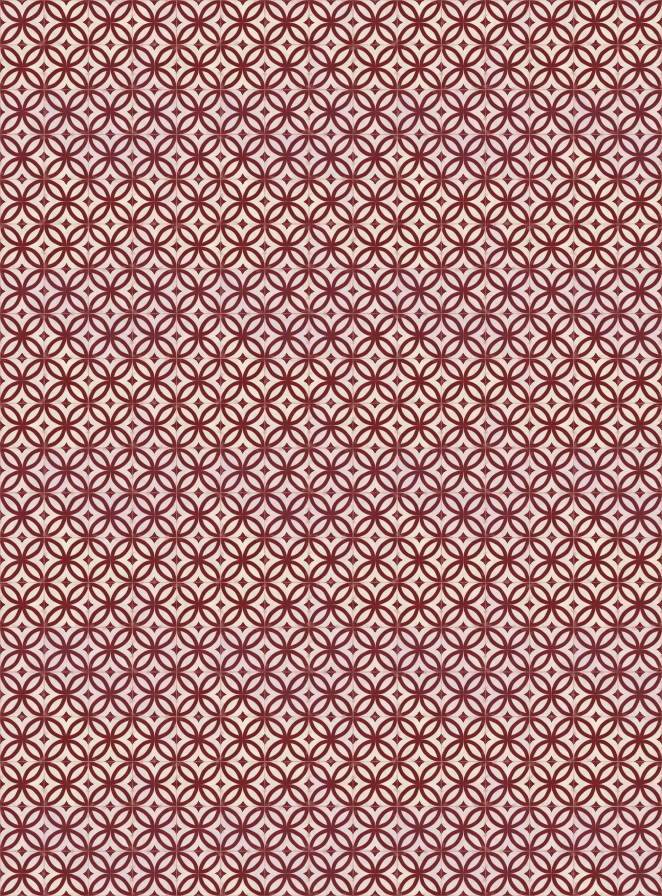
Give the GLSL for this pattern, as a Shadertoy shader.

```glsl
const vec2 TILES = vec2(15.0, 20.0);     // tiles across and down
const float PANEL = 4.0;                 // tiles after which the wear repeats
const float CIRCLE_RADIUS = 0.508;       // lengths below are in tile widths
const float BAND_WIDTH = 0.086;
const float DIAMOND_SIZE = 0.125;
const float GROUT_HALF_WIDTH = 0.013;
const float EDGE_WOBBLE = 0.012;
const float GROUT_STRENGTH = 0.62;
const float CHIP_STRENGTH = 0.45;
const float MOTTLE = 0.10;

const vec3 RED_WARM = vec3(0.445, 0.135, 0.145);
const vec3 RED_COOL = vec3(0.450, 0.175, 0.205);
const vec3 CREAM_WARM = vec3(0.925, 0.875, 0.820);
const vec3 CREAM_COOL = vec3(0.890, 0.810, 0.815);
const vec3 GROUT = vec3(0.760, 0.560, 0.530);

float hash(vec2 p) {
    vec3 q = fract(vec3(p.xyx) * 0.1031);
    q += dot(q, q.yzx + 33.33);
    return fract((q.x + q.y) * q.z);
}

// Gradient noise in about -0.7..0.7, wrapping after `period` cells
float gradientAt(vec2 cell, vec2 offset, float period) {
    float angle = 6.2832 * hash(mod(cell, period) + 0.17 * period);
    return dot(vec2(cos(angle), sin(angle)), offset);
}

float noise(vec2 p, float period) {
    vec2 i = floor(p), f = p - i;
    vec2 u = f * f * f * (f * (f * 6.0 - 15.0) + 10.0);
    vec2 e = vec2(1.0, 0.0);
    float low = mix(gradientAt(i, f, period),
                    gradientAt(i + e.xy, f - e.xy, period), u.x);
    float high = mix(gradientAt(i + e.yx, f - e.yx, period),
                     gradientAt(i + e.xx, f - e.xx, period), u.x);
    return mix(low, high, u.y);
}

// Noise with `frequency` cells per tile, repeating with the panel
float wear(vec2 p, float frequency) {
    return noise(p * frequency, PANEL * frequency);
}

float cover(float dist, float pixel) {
    return 1.0 - smoothstep(-0.7 * pixel, 0.7 * pixel, dist);
}

// Small concave diamond about the origin
float diamond(vec2 p) {
    p = abs(p);
    return 0.75 * (p.x + p.y + 0.5 * min(p.x, p.y) - DIAMOND_SIZE);
}

// Red glaze coverage: hollow diagonal petals and diamonds on the tile edges
float redGlaze(vec2 p, float pixel) {
    vec2 m = abs(fract(p) - 0.5);
    vec2 sideX = m - vec2(0.5, 0.0);
    vec2 sideY = m - vec2(0.0, 0.5);
    float petal = max(length(sideX), length(sideY)) - CIRCLE_RADIUS;
    float band = max(petal, -(petal + BAND_WIDTH));
    float stud = min(diamond(sideX), diamond(sideY));
    return cover(min(band, stud), pixel);
}

void mainImage(out vec4 fragColor, in vec2 fragCoord) {
    vec2 p = fragCoord / iResolution.xy * TILES;
    float pixel = TILES.y / iResolution.y;

    // Hand-cut edges
    vec2 wobble = vec2(wear(p, 5.0), wear(p + 1.37, 5.0));
    float red = redGlaze(p + EDGE_WOBBLE * wobble, pixel);

    // Tint drifts over the panel and jumps a little from tile to tile
    vec2 tile = mod(floor(p), PANEL);
    float rowCool = 0.5 - 0.5 * sin(1.5708 * p.y + 2.8);
    float cool = 0.5 * rowCool + 0.4 * hash(tile + 7.0) + 0.6 * wear(p, 1.0);
    cool = clamp(cool, 0.0, 1.0);
    vec3 redColor = mix(RED_WARM, RED_COOL, cool);
    vec3 creamColor = mix(CREAM_WARM, CREAM_COOL, cool);

    // Mottled glaze
    float mottle = wear(p, 3.0) + 0.7 * wear(p + 0.61, 9.0);
    redColor *= 1.0 + MOTTLE * mottle;
    creamColor *= 1.0 + 0.5 * MOTTLE * mottle;
    vec3 color = mix(creamColor, redColor, red);

    // Grout with chipped, faded glaze beside it
    vec2 toEdge = 0.5 - abs(fract(p) - 0.5);
    float edge = min(toEdge.x, toEdge.y);
    float chips = smoothstep(0.12, 0.45, wear(p + 0.29, 7.0));
    chips *= 1.0 - smoothstep(0.02, 0.10, edge);
    color = mix(color, GROUT, CHIP_STRENGTH * chips);

    float joint = cover(edge - GROUT_HALF_WIDTH, pixel);
    float patchy = clamp(0.75 + 0.9 * wear(p + 2.3, 4.0), 0.2, 1.0);
    color = mix(color, GROUT, GROUT_STRENGTH * joint * patchy);

    fragColor = vec4(clamp(color, 0.0, 1.0), 1.0);
}
```
